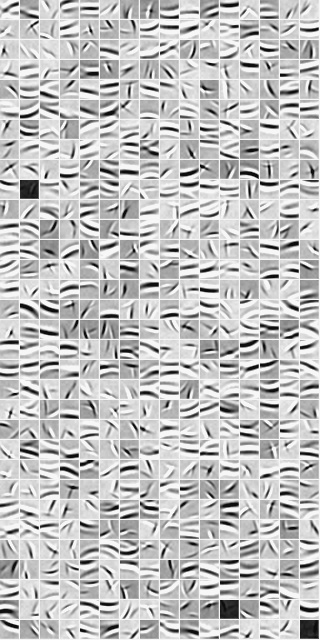
Give the GLSL for this pattern, as a Shadertoy shader.

```glsl
// Grid of small grey tiles, each holding soft oriented wave strokes, parted by thin white lines.

const float TAU = 6.2831853;

vec4 hash4(vec3 p) {
    vec4 h = fract(p.xyzx * vec4(0.1031, 0.1030, 0.0973, 0.1099));
    h += dot(h, h.wzxy + 33.33);
    return fract((h.xxyz + h.yzzw) * h.zywx);
}

float valueNoise(vec2 p) {
    vec2 i = floor(p), f = fract(p);
    f = f * f * (3.0 - 2.0 * f);
    vec2 e = vec2(0.0, 1.0);
    float low = mix(hash4(vec3(i, 9.0)).x, hash4(vec3(i + e.yx, 9.0)).x, f.x);
    float high = mix(hash4(vec3(i + e.xy, 9.0)).x, hash4(vec3(i + e.yy, 9.0)).x, f.x);
    return mix(low, high, f.y);
}

// Wave packet: a bent cosine ripple under a Gaussian envelope
float wavelet(vec2 q, float angle, float bend, vec2 size, float period, float phase) {
    float c = cos(angle), s = sin(angle);
    vec2 d = mat2(c, -s, s, c) * q;
    d.y += bend * d.x * d.x;
    vec2 e = d / size;
    return cos(TAU * d.y / period + phase) * exp(-dot(e, e));
}

float tileShade(vec2 cell, vec2 q) {
    vec4 kind = hash4(vec3(cell, 1.0));
    float broad = step(0.54, kind.x);
    float solid = step(0.985, kind.y);
    float shade = 0.87 - 0.32 * kind.y * kind.y - 0.42 * solid;

    // One strong stroke and one faint companion
    for (int i = 0; i < 2; i++) {
        vec4 a = hash4(vec3(cell, 3.0 + 2.0 * float(i)));
        vec4 b = hash4(vec3(cell, 4.0 + 2.0 * float(i)));
        float angle = (a.z - 0.5) * mix(3.1, 0.8, broad);
        vec2 size = mix(vec2(0.2 + 0.2 * b.x, 0.13), vec2(0.45 + 0.4 * b.x, 0.2 + 0.15 * b.w), broad);
        float period = mix(0.3, 0.38, broad) + 0.18 * b.y;
        float phase = 0.5 * TAU + (b.z - 0.5) * 4.6;
        float strength = (i == 0 ? 0.8 : 0.35) * (1.0 - 0.8 * solid);
        vec2 center = mix(vec2(0.15), vec2(0.82), a.xy);
        shade += strength * wavelet(q - center, angle, a.w - 0.5, size, period, phase);
    }

    // Fine grain and slow mottling
    vec2 p = cell + q;
    shade += 0.07 * (valueNoise(p * 9.0) - 0.5) + 0.07 * (valueNoise(p * 3.0 + 40.0) - 0.5);
    return clamp(shade, 0.05, 0.97);
}

void mainImage(out vec4 fragColor, in vec2 fragCoord) {
    // 16 by 32 tiles, counted from the top left
    vec2 uv = fragCoord / iResolution.xy;
    vec2 p = vec2(uv.x, 1.0 - uv.y) * vec2(16.0, 32.0);
    vec2 pixel = vec2(16.0, 32.0) / iResolution.xy;
    float shade = tileShade(floor(p), fract(p));

    // White rule along the right and bottom of each tile
    vec2 edge = abs(fract(p + 0.53125) - 0.5);
    vec2 rule = clamp((0.03125 - edge) / pixel + 0.5, 0.0, 1.0);
    shade = mix(shade, 0.96, max(rule.x, rule.y));
    fragColor = vec4(vec3(shade), 1.0);
}
```
